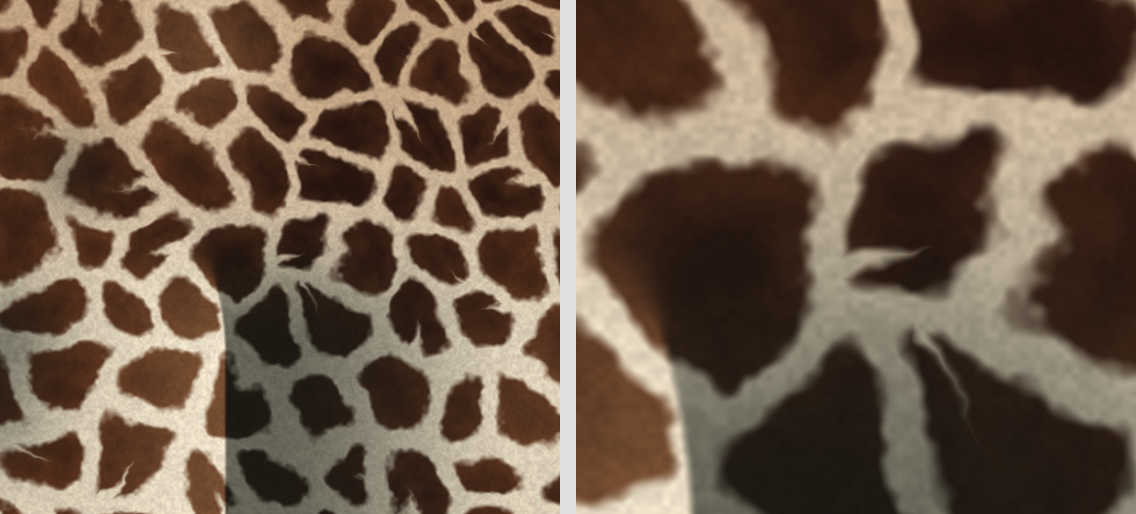
Left, the full canvas; right, a detail of the centre.
Write a WebGL 1 fragment shader that draws this texture.

```glsl
precision highp float;
// Giraffe hide: dark brown patches in a pale net, with a sunlit leg in front of a shaded flank.
uniform vec2 u_resolution;

#define CELLS 7.0          // patches across the canvas
#define CROWDING 0.27      // patches shrink towards the upper right
#define JITTER 0.68        // irregularity of the patch centres
#define NET_WIDTH 0.105    // half width of the pale net, in cells
#define EDGE_BLUR 0.05     // softness of patch borders, in cells
#define ROUNDING 17.0      // higher gives sharper patch corners
#define NOTCH_SHARE 0.35   // share of patches with a pale notch
#define GRAIN 0.055        // strength of the hair speckle

float hash(vec2 p) {
  vec3 v = fract(vec3(p.xyx) * 0.1031);
  v += dot(v, v.yzx + 33.33);
  return fract((v.x + v.y) * v.z);
}

float noise(vec2 p) {
  vec2 i = floor(p), f = fract(p);
  f = f * f * (3.0 - 2.0 * f);
  vec2 e = vec2(1.0, 0.0);
  return mix(mix(hash(i), hash(i + e), f.x),
             mix(hash(i + e.yx), hash(i + e.xx), f.x), f.y);
}

vec2 noise2(vec2 p) {
  return vec2(noise(p), noise(p + 47.3)) - 0.5;
}

float blob(vec2 p, vec2 center, float radius) {
  vec2 d = (p - center) / radius;
  return exp(-dot(d, d));
}

// Patch centre of a cell; odd rows are staggered.
vec2 site(vec2 cell) {
  vec2 jitter = vec2(hash(cell + 11.7), hash(cell + 71.3)) - 0.5;
  return cell + 0.5 + JITTER * jitter + vec2(0.5 * mod(cell.y, 2.0), 0.0);
}

// Rounded distance to the patch border (x) and a random value per patch (y).
vec2 patches(vec2 q) {
  vec2 base = floor(q), own = base, center = q;
  float nearest = 100.0;
  for (int j = -2; j <= 2; j++) {
    for (int i = -2; i <= 2; i++) {
      vec2 cell = base + vec2(float(i), float(j));
      vec2 s = site(cell);
      float d = dot(s - q, s - q);
      if (d < nearest) { nearest = d; own = cell; center = s; }
    }
  }
  float sum = 0.0;
  for (int j = -2; j <= 2; j++) {
    for (int i = -2; i <= 2; i++) {
      if (i == 0 && j == 0) continue;
      vec2 s = site(own + vec2(float(i), float(j)));
      float d = dot(0.5 * (s + center) - q, normalize(s - center));
      sum += exp(-ROUNDING * d);
    }
  }
  float border = -log(sum) / ROUNDING;

  // A wedge cut in from the rim of some patches.
  float id = hash(own + 5.1);
  float angle = 6.2832 * hash(own + 23.9);
  vec2 along = vec2(cos(angle), sin(angle)), r = q - center;
  float wedge = abs(dot(r, vec2(-along.y, along.x))) - 0.3 * (dot(r, along) - 0.2);
  if (id < NOTCH_SHARE) border = min(border, wedge + NET_WIDTH);
  return vec2(border, id);
}

void main() {
  vec2 p = gl_FragCoord.xy / u_resolution.x;

  // Warped coat coordinates: broad bends, then ragged rims.
  vec2 q = p * CELLS * (1.0 + CROWDING * p.x * p.y) + 20.0;
  q += 0.45 * noise2(p * 9.0) + 0.12 * noise2(p * 34.0) + 0.05 * noise2(p * 110.0);
  vec2 coat = patches(q);
  float width = NET_WIDTH + 0.035 * (1.0 - smoothstep(0.1, 0.5, p.y))
              - 0.018 * blob(p, vec2(0.65, 0.7), 0.3);
  float dark = smoothstep(width - EDGE_BLUR, width + EDGE_BLUR, coat.x);

  // Leg outline, sharp below and melting into the body above.
  float bend = max(p.y - 0.28, 0.0);
  float fromLeg = p.x - 0.403 + bend * bend;
  float blur = 0.004 + 0.1 * smoothstep(0.4, 0.6, p.y);
  float flank = smoothstep(-blur, blur, fromLeg);
  float low = 1.0 - smoothstep(0.3, 0.57, p.y);

  // Shade and sunlight.
  float shade = flank * low * (1.0 - smoothstep(0.08, 0.54, fromLeg));
  shade += 0.75 * blob(p, vec2(0.01, 0.31), 0.1) + 0.55 * blob(p, vec2(0.13, 0.61), 0.075);
  shade += 0.5 * blob(p, vec2(0.0, 0.16), 0.09);
  shade = clamp(shade, 0.0, 1.0);
  float sun = (1.0 - flank) * low * smoothstep(0.1, 0.42, p.x);
  sun += 0.75 * blob(p, vec2(0.36, 0.82), 0.12) + 0.45 * blob(p, vec2(1.0, 0.2), 0.17);
  sun = clamp(sun, 0.0, 1.0);

  // Pale net: warm above, creamy below, grey in the shade.
  vec3 net = mix(vec3(0.84, 0.79, 0.70), vec3(0.76, 0.64, 0.51), smoothstep(0.3, 0.85, p.y));
  net = mix(net, vec3(0.96, 0.91, 0.82), 0.75 * sun);
  net = mix(net, vec3(0.35, 0.35, 0.30), 0.9 * shade);

  // Brown patches: darker hearts, mottled, nearly black in the shade.
  float heart = smoothstep(width, 0.5, coat.x);
  float mottle = noise(p * 24.0) * 0.6 + noise(p * 60.0) * 0.4;
  float warmth = 0.55 + 0.5 * (mottle - 0.5) + 0.3 * (coat.y - 0.5) - 0.35 * heart;
  warmth += 0.25 * (1.0 - smoothstep(0.1, 0.4, p.x)) - 0.25 * blob(p, vec2(0.58, 0.6), 0.25);
  vec3 brown = mix(vec3(0.15, 0.08, 0.055), vec3(0.38, 0.21, 0.12), clamp(warmth, 0.0, 1.0));
  brown = mix(brown, vec3(0.53, 0.36, 0.23), 0.75 * sun);
  brown = mix(brown, vec3(0.10, 0.09, 0.07), 0.92 * shade);

  vec3 color = mix(net, brown, dark);
  float hair = noise(p * 230.0) + 0.7 * noise(p * 110.0) - 0.85;
  color *= 1.0 + GRAIN * 2.0 * hair;
  gl_FragColor = vec4(color, 1.0);
}
```
